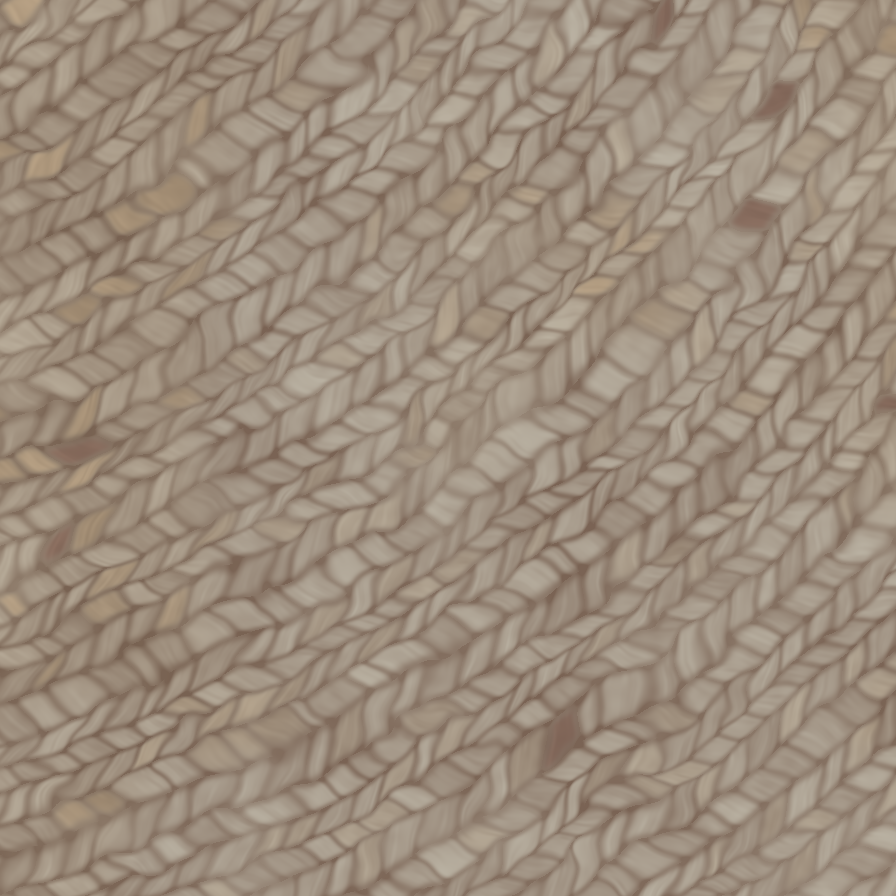
A WebGL 1 fragment shader for this texture:

```glsl
precision highp float;
// Braided natural-fibre rug: curved rows of slanted, pale strands with soft dark gaps.

uniform vec2 u_resolution;

const vec2 BRAID_CENTRE = vec2(-0.51, 1.89);  // rows curve around this point
const float ROW_WIDTH = 0.033;
const float STRAND_LENGTH = 0.041;
const float LEAN_STEEP = -1.1;                // strand lean in even rows
const float LEAN_FLAT = 0.6;                  // strand lean in odd rows
const float EDGE_JITTER = 0.45;
const float GAP_WIDTH = 0.0044;
const float GAP_DEPTH = 0.66;
const float WARP = 0.013;
const float BASE_TONE = 0.84;
const float STRAND_CONTRAST = 0.42;
const float FIBRE_CONTRAST = 0.26;
const float TAN_SHARE = 0.16;
const float BROWN_SHARE = 0.012;

const vec3 SHADOW = vec3(0.52, 0.44, 0.38);
const vec3 STRAW = vec3(0.69, 0.65, 0.59);
const vec3 TAN = vec3(0.67, 0.57, 0.45);
const vec3 BROWN = vec3(0.45, 0.33, 0.28);

float hash(vec2 p) {
  return fract(sin(dot(p, vec2(127.1, 311.7))) * 43758.55);
}

float noise(vec2 p) {
  vec2 cell = floor(p);
  vec2 f = fract(p);
  f = f * f * (3.0 - 2.0 * f);
  float low = mix(hash(cell), hash(cell + vec2(1.0, 0.0)), f.x);
  float high = mix(hash(cell + vec2(0.0, 1.0)), hash(cell + 1.0), f.x);
  return mix(low, high, f.y);
}

float fbm(vec2 p) {
  float sum = 0.0;
  float weight = 0.5;
  for (int i = 0; i < 3; i++) {
    sum += weight * noise(p);
    p = p * 2.03 + 17.3;
    weight *= 0.5;
  }
  return sum / 0.875;
}

// Soft dark line around zero distance
float gapLine(float distance, float width) {
  float x = distance / width;
  return exp(-x * x);
}

void main() {
  vec2 p = gl_FragCoord.xy / min(u_resolution.x, u_resolution.y);

  // Uneven hand weaving: bend the rows at two scales
  vec2 coarse = vec2(noise(p * 9.0), noise(p * 9.0 + 40.0)) - 0.5;
  vec2 fine = vec2(noise(p * 34.0 + 9.0), noise(p * 34.0 + 70.0)) - 0.5;
  vec2 q = p - BRAID_CENTRE + WARP * (1.6 * coarse + fine);

  // Rows across the curve
  float radius = length(q);
  radius += 0.006 * sin(radius * 41.0);
  float across = radius / ROW_WIDTH;
  float row = floor(across);
  float v = across - row;

  // Strands along each row, leaning in alternate directions
  float lean = mix(LEAN_STEEP, LEAN_FLAT, mod(row, 2.0));
  float arc = atan(q.x, -q.y) * (row + 0.5) * ROW_WIDTH;
  float u = (arc - lean * (v - 0.5) * ROW_WIDTH) / STRAND_LENGTH;
  u += 7.0 * hash(vec2(row, 3.0));
  float strand = floor(u);
  if (u < strand + EDGE_JITTER * hash(vec2(strand, row))) strand -= 1.0;
  vec2 id = vec2(strand, row);
  float left = strand + EDGE_JITTER * hash(id);
  float right = strand + 1.0 + EDGE_JITTER * hash(id + vec2(1.0, 0.0));

  // Gaps between strands, deepest where they meet
  float slope = inversesqrt(1.0 + lean * lean);
  float sideDistance = min(u - left, right - u) * STRAND_LENGTH * slope;
  float rowDistance = min(v, 1.0 - v) * ROW_WIDTH;
  float width = GAP_WIDTH * (0.75 + 0.6 * noise(p * 22.0 + 5.0));
  float sideGap = gapLine(sideDistance, width);
  float rowGap = gapLine(rowDistance, width);
  float gap = min(0.8 * sideGap + 0.85 * rowGap, 1.25);
  float inside = 1.0 - min(gap, 1.0);
  float gapStrength = GAP_DEPTH * (0.45 + 1.1 * fbm(p * 14.0 + 31.0));

  // Tone: strand by strand, fibres, a rounded body and broad patches
  float fibre = noise(vec2(u * 8.0, v * 1.6 + row * 5.0)) - 0.5;
  float body = (u - left) / (right - left) - 0.5;
  float tone = BASE_TONE;
  tone += inside * STRAND_CONTRAST * (hash(id + 11.0) - 0.5);
  tone += inside * (FIBRE_CONTRAST * fibre - 0.14 * body);
  tone += 0.42 * (fbm(p * 5.0 + 3.0) - 0.5);
  tone += 0.14 * (noise(p * 75.0) - 0.5);
  tone -= gapStrength * gap;

  // Colour: straw, with some tan and a few brown strands
  vec3 colour = mix(SHADOW, STRAW, clamp(tone, -0.25, 1.2));
  float warmth = smoothstep(0.48, 0.75, fbm(p * 3.0 + 52.0) + 0.16 * (p.y - p.x));
  float tanStrand = step(1.0 - TAN_SHARE, hash(id + 23.0));
  float tanAmount = 0.2 * warmth + inside * tanStrand * (0.2 + 0.35 * warmth);
  colour = mix(colour, TAN * (0.75 + 0.28 * tone), tanAmount);
  float brownStrand = step(1.0 - BROWN_SHARE, hash(id + 37.0));
  colour = mix(colour, BROWN * (0.85 + 0.25 * tone), 0.75 * inside * brownStrand);

  gl_FragColor = vec4(colour, 1.0);
}
```
